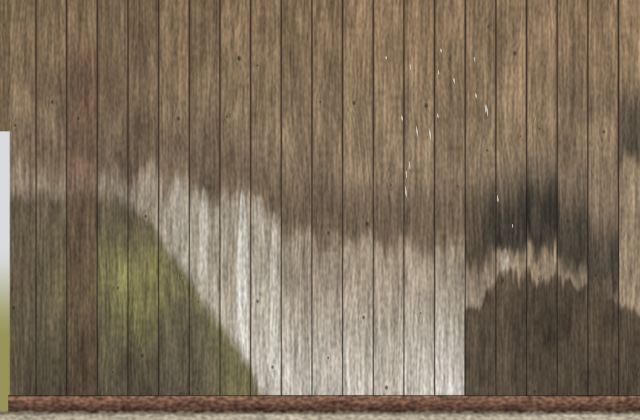
Give the GLSL for this texture, as a Shadertoy shader.

```glsl
// Weathered vertical plank wall with damp stains, moss and a rusty sill beam.

// Layout, in canvas heights
const float BOARD_W = .073;
const float BOARD_X0 = -.0603;
const float SEAM_HALF = .0011;
const float WALL_LEFT = .0235;
const float SILL_TOP = .059;
const float SILL_BOTTOM = .02;

// Materials
const vec3 WOOD_COOL = vec3(.46, .385, .30);
const vec3 WOOD_WARM = vec3(.55, .46, .36);
const vec3 WOOD_GREY = vec3(.55, .485, .405);
const vec3 WOOD_RED = vec3(.40, .31, .25);
const vec3 PALE_UPPER = vec3(.71, .685, .63);
const vec3 PALE_LOWER = vec3(.83, .82, .79);
const vec3 STAIN = vec3(.32, .275, .225);
const vec3 SOOT = vec3(.20, .19, .17);
const vec3 DAMP = vec3(.36, .32, .25);
const vec3 MOSS = vec3(.46, .445, .27);
const vec3 RUST = vec3(.42, .31, .25);
const vec3 PLASTER = vec3(.85, .86, .87);
const vec3 GROUND = vec3(.69, .65, .57);

// Per board: height of the stain's lower edge, its strength, bleaching below
const float STAIN_Y[22] = float[22](.6, .6, .59, .59, .59, .59, .58, .55, .54, .51, .455,
    .435, .435, .425, .415, .425, .385, .39, .405, .375, .31, .63);
const float STAIN_AMT[22] = float[22](.2, .3, .25, .3, .3, .4, .35, .45, .45, .45, .45,
    .6, .45, .5, .5, .5, .75, .93, .93, .8, .75, .65);
const float BLEACH[22] = float[22](.3, .25, .35, .12, .55, .5, .8, .75, .65, .8, .75,
    .72, .78, .75, .82, .85, .45, .3, .25, .25, .1, .1);

float hash(float n) { return fract(sin(n * 12.9898) * 4375.85); }

vec2 gradient(vec2 c) {
    float a = 6.2832 * fract(sin(dot(c, vec2(127.1, 311.7))) * 4375.85);
    return vec2(cos(a), sin(a));
}

float gnoise(vec2 p) {
    vec2 c = floor(p), f = fract(p), s = f * f * (3. - 2. * f), e = vec2(0, 1);
    return 1.4 * mix(mix(dot(gradient(c), f), dot(gradient(c + e.yx), f - e.yx), s.x),
        mix(dot(gradient(c + e), f - e), dot(gradient(c + 1.), f - 1.), s.x), s.y);
}

// 1 below the limit, 0 above it
float below(float v, float limit, float soft) {
    return 1. - smoothstep(limit - soft, limit + soft, v);
}

// Vertical run of paint that narrows towards its top
float drip(vec2 p, float x, float top, float bottom, float halfW) {
    float w = halfW * sqrt(clamp(2.5 * (top - p.y) / (top - bottom), 0., 1.));
    return below(abs(p.x - x), w, .003) * below(p.y, top, .01)
        * smoothstep(bottom - .03, bottom + .03, p.y);
}

// Wood figure in x, knot darkness in y
vec2 woodGrain(vec2 p, float u, float board) {
    float cell = floor(p.y / .2), id = board * 17.3 + cell * 5.7;
    vec2 knot = vec2(.2 + .6 * hash(id), (cell + .2 + .6 * hash(id + 1.)) * .2);
    float r = length(vec2((u - knot.x) * BOARD_W, (p.y - knot.y) * .7));
    float present = step(.6, hash(id + 2.));
    float warp = gnoise(vec2(u * 1.3 + board * 9.1, p.y * 3.)) + .7 * present * exp(-r * 70.);
    float fibre = gnoise(vec2(p.x * 160., p.y * 14. + board * 3.7))
        + .7 * gnoise(vec2(p.x * 75., p.y * 4. + board * 8.3)) + .8 * gnoise(p * vec2(170, 75));
    float ring = sin(6.2832 * (u * 5. + 3. * warp));
    return vec2(.16 * fibre + .04 * ring, present * below(r, .001 + .003 * hash(id + 3.), .002));
}

void mainImage(out vec4 fragColor, in vec2 fragCoord) {
    vec2 p = fragCoord / iResolution.y;
    float px = 1. / iResolution.y;
    float pos = (p.x - BOARD_X0) / BOARD_W, board = floor(pos), u = fract(pos);
    int i = clamp(int(board), 0, 21);
    float streak = gnoise(p * vec2(60, 3)) + .5 * gnoise(p * vec2(130, 9));
    float mottle = gnoise(p * vec2(18, 7)) + .5 * gnoise(p * vec2(50, 24));
    vec2 grain = woodGrain(p, u, board);
    float red = i == 3 ? 1. : 0.;

    // Bare wood, greyer towards the middle
    vec3 col = mix(WOOD_COOL, WOOD_WARM, smoothstep(.1, 1.3, p.x));
    col = mix(col, WOOD_GREY, .65 * below(p.y, .72, .25));
    col = mix(col, WOOD_RED, .7 * red * below(p.y, .88, .06));
    col *= .92 + .16 * hash(board + 4.) + .12 * mottle + .08 * streak;

    // Bleached wood under a dark, ragged water stain
    float h = p.y - STAIN_Y[i] - .03 * streak - .03 * mottle;
    float amount = STAIN_AMT[i], reach = mix(.1, .27, amount);
    float depth = 1. - smoothstep(.08, .42, p.y);
    float bleach = BLEACH[i] * below(h, -.01, .04) * (.9 + .2 * streak);
    bleach *= mix(1., .55 + .45 * depth, smoothstep(.62, .72, p.x));
    col = mix(col, mix(PALE_UPPER, PALE_LOWER, depth), clamp(bleach, 0., 1.));
    float stain = amount * smoothstep(-.03, .03, h) * (1. - smoothstep(.35 * reach, reach, h));
    col = mix(col, mix(STAIN, SOOT, smoothstep(1.08, 1.2, p.x)), stain * (.9 + .3 * streak));

    // Light runs
    float runs = drip(p, .577, .55, .13, .014) + .6 * drip(p, .652, .5, .1, .01)
        + .6 * drip(p, .485, .56, .34, .01) + .5 * drip(p, 1.202, .41, .35, .01);
    col = mix(col, PALE_LOWER, .75 * min(runs, 1.));

    // Mossy damp on the left, dark damp on the right
    float ragged = .018 * streak + .025 * mottle;
    vec2 m = (p - vec2(.34, .3)) / vec2(.17, .14);
    float moss = exp(-dot(m, m)) * (.5 + .5 * hash(board + 8.) + .5 * mottle);
    vec3 damp = mix(mix(DAMP, MOSS, clamp(moss, 0., 1.)), WOOD_RED, .4 * red);
    damp *= .8 + .2 * smoothstep(.1, .3, p.y) + .12 * mottle;
    damp = mix(damp, MOSS, .6 * smoothstep(.44, .55, p.x));
    col = mix(col, damp, .85 * below(p.y, .537 - 1.47 * max(p.x - .31, 0.) + ragged, .025));
    float rightTop = .33 - max(1.19 - p.x, 0.) - .8 * max(p.x - 1.41, 0.) + 1.4 * ragged;
    col = mix(col, STAIN * (.9 + .2 * mottle),
        .88 * below(p.y, rightTop, .015) * smoothstep(1.103, 1.109, p.x));

    // Grain, knots and seams
    col = mix(col * (1. + grain.x), SOOT, .65 * grain.y);
    float seam = min(u, 1. - u) * BOARD_W;
    col = mix(col, RUST, .5 * below(seam, .003, .002) * smoothstep(.4, .8, p.y));
    col = mix(col, SOOT * .6, .85 * below(seam, SEAM_HALF, px));

    // Scattered paint flecks
    for (float n = 0.; n < 18.; n++) {
        vec2 d = p - vec2(.88 + .36 * hash(n + 31.), .45 + .45 * hash(n + 57.));
        d = vec2(d.x + .1 * d.y, d.y) / vec2(.0018, .004 + .009 * hash(n + 83.));
        col = mix(col, PALE_LOWER, .8 * below(length(d), 1., .4));
    }

    // Plaster strip beside the boards
    vec3 strip = mix(PLASTER, MOSS * 1.3, below(p.y, .3, .12));
    strip = mix(strip, WOOD_COOL * (1. + grain.x), smoothstep(.685, .69, p.y));
    col = mix(col, strip, below(p.x, WALL_LEFT, px));

    // Rusty sill and ground
    float grit = gnoise(p * vec2(90, 130)) + .6 * gnoise(p * vec2(25, 60));
    vec3 sill = RUST * (1. + .35 * grit);
    sill *= .75 + .5 * smoothstep(SILL_BOTTOM, SILL_TOP, p.y);
    sill *= 1. - .6 * below(abs(p.y - SILL_TOP), .002, .002);
    col = mix(col, sill, below(p.y, SILL_TOP, px) * smoothstep(.018, .021, p.x));
    vec3 ground = GROUND * (1. + .22 * grit) * (.6 + .4 * below(p.y, .014, .005));
    col = mix(col, ground, below(p.y, SILL_BOTTOM + .003 * grit, 1.5 * px));

    fragColor = vec4(clamp(col, 0., 1.), 1);
}
```
